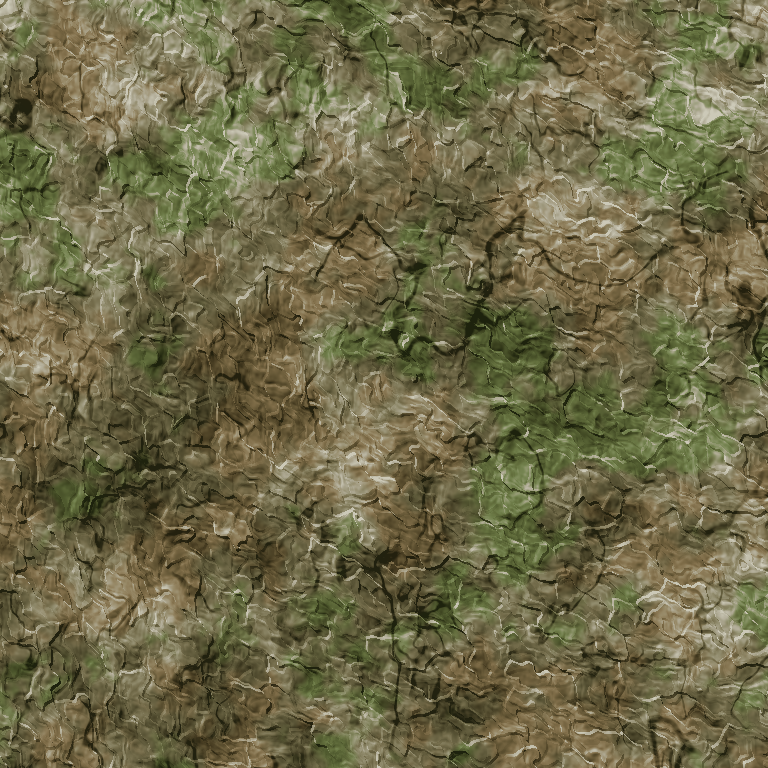
A Shadertoy shader for this texture:

```glsl
// Weathered rock face: chipped, creased stone with pale patches, moss and cracks.
// A height field of warped facets and folded noise is lit from the upper left;
// the summed light, patches and cracks pick a colour from an olive-grey ramp.

const vec2 LIGHT_STEP = vec2(-0.0022, 0.0035);

float hash(vec2 p) {
    vec3 q = fract(vec3(p.xyx) * 0.1031);
    q += dot(q, q.yzx + 33.33);
    return fract((q.x + q.y) * q.z);
}

vec2 hash2(vec2 p) {
    return vec2(hash(p), hash(p + 57.3));
}

mat2 rotation(float angle) {
    float c = cos(angle), s = sin(angle);
    return mat2(c, -s, s, c);
}

float noise(vec2 p) {
    vec2 cell = floor(p), f = fract(p);
    f = f * f * (3.0 - 2.0 * f);
    float low = mix(hash(cell), hash(cell + vec2(1, 0)), f.x);
    float high = mix(hash(cell + vec2(0, 1)), hash(cell + vec2(1, 1)), f.x);
    return mix(low, high, f.y);
}

// Layered noise; fold = 1 turns every layer into lumps with sharp creases.
float layers(vec2 p, int octaves, float gain, float fold) {
    float sum = 0.0, total = 0.0, weight = 1.0;
    for (int i = 0; i < octaves; i++) {
        float n = noise(p);
        sum += weight * mix(n, abs(2.0 * n - 1.0), fold);
        total += weight;
        weight *= gain;
        p = rotation(0.35) * p * 2.03 + 19.7;
    }
    return sum / total;
}

// Broken facets: x = height of a randomly tilted plane, y = tone of the chip.
vec2 chips(vec2 p) {
    vec2 cell = floor(p), result = vec2(0.0);
    float nearest = 9.0;
    for (int y = -1; y <= 1; y++)
    for (int x = -1; x <= 1; x++) {
        vec2 id = cell + vec2(x, y);
        vec2 away = p - id - hash2(id);
        float distance2 = dot(away, away);
        if (distance2 < nearest) {
            nearest = distance2;
            vec2 tilt = hash2(id + 11.0) * 2.0 - 1.0;
            float tone = hash(id + 31.0);
            result = vec2(0.5 * tone + dot(away, tilt), tone);
        }
    }
    return result;
}

vec2 warp(vec2 p, float scale, float amount) {
    vec2 q = p * scale;
    return p + amount * (vec2(layers(q, 3, 0.6, 0.0), layers(q + 41.0, 3, 0.6, 0.0)) - 0.5);
}

// Stone surface with its grain stretched along the given angle.
vec2 surface(vec2 p, float angle) {
    vec2 q = rotation(-angle) * warp(p, 24.0, 0.045) * vec2(1.0);
    q = q * vec2(0.6, 1.15) + 7.0;
    vec2 coarse = chips(q * 30.0);
    vec2 fine = chips(q * 68.0 + 5.0);
    float folds = layers(q * 20.0, 4, 0.62, 1.0);
    return vec2(folds + 0.42 * coarse.x + 0.2 * fine.x, 0.5 * (coarse.y + fine.y));
}

// x = light on the slope, y = tone of the chip.
vec2 relief(vec2 p, float angle) {
    vec2 here = surface(p, angle);
    float slope = here.x - surface(p + LIGHT_STEP, angle).x;
    return vec2(clamp(slope * 6.5, -2.2, 2.2), here.y);
}

float crack(vec2 p, float scale, float width) {
    float line = abs(layers(p * scale, 4, 0.5, 0.0) - 0.5);
    float broken = smoothstep(0.48, 0.66, noise(p * scale * 1.3 + 23.0));
    return broken * (1.0 - smoothstep(0.2 * width, width, line));
}

float blob(vec2 p, vec2 center, vec2 radius) {
    vec2 d = (p - center) / radius;
    return exp(-dot(d, d));
}

vec3 stoneRamp(float tone) {
    vec3 shades[7] = vec3[7](
        vec3(0.13, 0.13, 0.06), vec3(0.26, 0.24, 0.14), vec3(0.36, 0.34, 0.22),
        vec3(0.46, 0.43, 0.30), vec3(0.57, 0.55, 0.43), vec3(0.70, 0.68, 0.60),
        vec3(0.80, 0.79, 0.72));
    vec3 color = shades[0];
    for (int i = 1; i < 7; i++)
        color = mix(color, shades[i], clamp(tone - float(i - 1), 0.0, 1.0));
    return color;
}

void mainImage(out vec4 fragColor, in vec2 fragCoord) {
    vec2 p = fragCoord / iResolution.xy;

    // Steep grain on the left, slanting grain on the right
    float side = smoothstep(0.42, 0.52, p.x + 0.7 * (noise(p * 6.0) - 0.5));
    vec2 stone = mix(relief(p, 1.15), relief(p, 0.55), side);

    // Broad pale and shaded areas
    float zones = 0.6 * blob(p, vec2(0.82, 0.82), vec2(0.3, 0.25))
        + 0.5 * blob(p, vec2(0.15, 0.87), vec2(0.2, 0.13))
        + 0.7 * blob(p, vec2(0.44, 0.41), vec2(0.1, 0.09))
        + 0.7 * blob(p, vec2(0.84, 0.23), vec2(0.18, 0.1))
        - 0.7 * blob(p, vec2(0.34, 0.16), vec2(0.15, 0.2))
        - 0.7 * blob(p, vec2(0.36, 0.56), vec2(0.06, 0.14));
    float patches = 3.4 * (layers(p * 5.0 + 3.0, 4, 0.55, 0.0) - 0.5)
        + 4.0 * (layers(p * 15.0 + 9.0, 4, 0.6, 0.0) - 0.5);
    float grain = layers(p * 120.0, 2, 0.8, 0.0) - 0.5;

    // Long cracks and short fissures
    vec2 bent = warp(p, 12.0, 0.05) * vec2(1.0, 0.75);
    float cracks = max(crack(bent + 2.0, 5.0, 0.014), 0.8 * crack(bent + 6.0, 15.0, 0.03));

    float tone = 2.65 + zones + patches + stone.x + 1.8 * (stone.y - 0.5) + 1.6 * grain;
    tone -= 2.4 * cracks;
    vec3 color = stoneRamp(tone);

    // Moss and earth stains, weakest on the bare pale stone
    float stain = layers(p * 9.0 + 51.0, 4, 0.65, 0.0);
    float cover = 1.0 - smoothstep(3.2, 5.2, tone);
    color *= mix(vec3(1.0), vec3(0.86, 1.03, 0.82), cover * smoothstep(0.54, 0.68, stain));
    color *= mix(vec3(1.0), vec3(1.07, 0.98, 0.93), cover * smoothstep(0.5, 0.36, stain));
    fragColor = vec4(color, 1.0);
}
```
